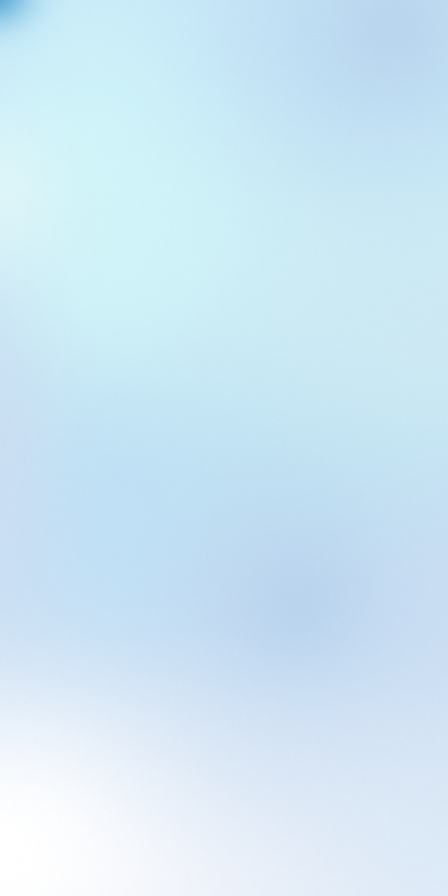
Give the GLSL for this background, as a Shadertoy shader.

```glsl
// Vertical base ramp, bottom to top
const vec3 MIST      = vec3(0.922, 0.938, 0.973);
const vec3 HAZE      = vec3(0.839, 0.892, 0.957);
const vec3 PERIWINKLE = vec3(0.765, 0.859, 0.947);
const vec3 POWDER    = vec3(0.750, 0.886, 0.949);
const vec3 ICE       = vec3(0.804, 0.933, 0.965);
const vec3 PALE_SKY  = vec3(0.776, 0.902, 0.969);

// Glow colours
const vec3 AQUA      = vec3(0.816, 0.961, 0.977);
const vec3 SEAFOAM   = vec3(0.804, 0.914, 0.953);
const vec3 DUSK      = vec3(0.710, 0.816, 0.925);
const vec3 PEARL     = vec3(0.886, 0.973, 0.977);
const vec3 LAVENDER  = vec3(0.798, 0.869, 0.950);
const vec3 SKY       = vec3(0.745, 0.878, 0.965);
const vec3 FROST     = vec3(0.851, 0.910, 0.965);
const vec3 WHITE     = vec3(1.0);
const vec3 DEEP_BLUE = vec3(0.290, 0.630, 0.825);

const float GRAIN = 0.007;

float hash(vec2 p) {
    return fract(sin(dot(p, vec2(127.1, 311.7))) * 43758.5);
}

// Blends in a soft elliptical glow
void addGlow(inout vec3 color, vec2 uv, vec2 center, vec2 radius,
             vec3 tint, float strength) {
    vec2 d = (uv - center) / radius;
    color = mix(color, tint, strength * exp(-dot(d, d)));
}

vec3 baseRamp(float y) {
    vec3 color = mix(MIST, HAZE, smoothstep(0.0, 0.17, y));
    color = mix(color, PERIWINKLE, smoothstep(0.12, 0.33, y));
    color = mix(color, POWDER, smoothstep(0.30, 0.52, y));
    color = mix(color, ICE, smoothstep(0.46, 0.72, y));
    return mix(color, PALE_SKY, smoothstep(0.72, 0.96, y));
}

void mainImage(out vec4 fragColor, in vec2 fragCoord) {
    vec2 uv = fragCoord / iResolution.xy;
    vec3 color = baseRamp(uv.y);

    // Upper half: aqua light against a blue corner
    addGlow(color, uv, vec2(0.21, 0.83), vec2(0.27, 0.20), AQUA, 0.85);
    addGlow(color, uv, vec2(0.40, 0.76), vec2(0.17, 0.09), AQUA, 0.50);
    addGlow(color, uv, vec2(0.25, 0.68), vec2(0.16, 0.07), AQUA, 0.50);
    addGlow(color, uv, vec2(1.00, 0.63), vec2(0.45, 0.16), SEAFOAM, 0.80);
    addGlow(color, uv, vec2(0.86, 0.97), vec2(0.29, 0.17), DUSK, 0.55);
    addGlow(color, uv, vec2(0.88, 0.97), vec2(0.12, 0.06), DUSK, 0.45);
    addGlow(color, uv, vec2(-0.02, 0.78), vec2(0.15, 0.09), PEARL, 0.85);

    // Middle: cool blues with lavender sides
    addGlow(color, uv, vec2(0.25, 0.40), vec2(0.20, 0.12), SKY, 0.80);
    addGlow(color, uv, vec2(-0.05, 0.49), vec2(0.17, 0.19), LAVENDER, 1.0);
    addGlow(color, uv, vec2(1.05, 0.32), vec2(0.25, 0.13), LAVENDER, 0.80);
    addGlow(color, uv, vec2(0.66, 0.34), vec2(0.22, 0.12), DUSK, 0.45);
    addGlow(color, uv, vec2(0.67, 0.32), vec2(0.10, 0.055), DUSK, 0.50);

    // Bottom and the dark upper-left corner
    addGlow(color, uv, vec2(1.05, 0.05), vec2(0.45, 0.16), FROST, 0.80);
    addGlow(color, uv, vec2(0.00, 0.05), vec2(0.41, 0.18), WHITE, 1.0);
    addGlow(color, uv, vec2(-0.02, 1.01), vec2(0.085, 0.036), DEEP_BLUE, 0.95);

    // Fine dither against banding
    color += (hash(floor(uv * vec2(256.0, 512.0))) - 0.5) * GRAIN;
    fragColor = vec4(clamp(color, 0.0, 1.0), 1.0);
}
```
